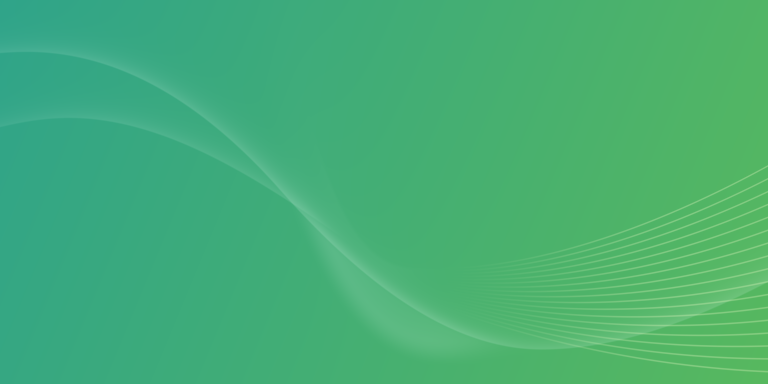
A WebGL 1 fragment shader for this background:

```glsl
precision highp float;
// Soft translucent ribbons and a fan of fine lines over a teal to green gradient.
// Ribbons follow cubic Hermite curves and fade by distance to one side;
// the fan interpolates between an upper and a lower boundary curve.
uniform vec2 u_resolution;

#define TEAL vec3(0.185, 0.642, 0.538)
#define GREEN vec3(0.342, 0.722, 0.370)
#define GLOW_TINT vec3(0.92, 1.0, 0.97)
#define LINE_TINT vec3(0.88, 0.96, 0.74)
#define WAVE_GLOW 0.17
#define BRANCH_GLOW 0.13
#define VEIL_GLOW 0.19
#define LINE_ALPHA 0.34
#define LINE_WIDTH 0.0014
#define LINE_COUNT 17

// Cubic through knots (x, height, slope); returns height and slope.
vec2 hermite(float x, vec3 a, vec3 b) {
  float w = b.x - a.x;
  float t = (x - a.x) / w;
  float rise = t * t * (3.0 - 2.0 * t);
  float height = mix(a.y, b.y, rise)
    + w * t * (1.0 - t) * ((1.0 - t) * a.z - t * b.z);
  float slope = 6.0 * t * (1.0 - t) * (b.y - a.y) / w
    + (1.0 - t) * (1.0 - 3.0 * t) * a.z + t * (3.0 * t - 2.0) * b.z;
  return vec2(height, slope);
}

// Main wave crossing the whole canvas.
vec2 waveCurve(float x) {
  vec3 crest = vec3(0.07, 0.865, 0.0);
  vec3 middle = vec3(0.73, 0.505, -1.13);
  vec3 trough = vec3(1.41, 0.09, 0.0);
  if (x < crest.x) return hermite(x, vec3(0.0, 0.862, 0.08), crest);
  if (x < middle.x) return hermite(x, crest, middle);
  if (x < trough.x) return hermite(x, middle, trough);
  return hermite(x, trough, vec3(2.0, 0.266, 0.52));
}

// Lower branch that joins the wave from the left.
vec2 branchCurve(float x) {
  vec3 crest = vec3(0.18, 0.693, 0.0);
  if (x < crest.x) return hermite(x, vec3(0.0, 0.669, 0.24), crest);
  return hermite(x, crest, vec3(0.93, 0.353, -0.72));
}

// Outer edge of the wide veil under the wave.
vec2 veilCurve(float x) {
  vec3 bend = vec3(0.85, 0.28, -1.75);
  vec3 trough = vec3(1.17, 0.057, 0.0);
  if (x < bend.x) return hermite(x, vec3(0.68, 0.69, -3.2), bend);
  if (x < trough.x) return hermite(x, bend, trough);
  return hermite(x, trough, vec3(1.45, 0.09, 0.06));
}

// Approximate signed distance, positive above the curve.
float heightAbove(vec2 p, vec2 curve) {
  return (p.y - curve.x) / sqrt(1.0 + curve.y * curve.y);
}

// Crisp lower edge with a glow fading upward.
float upwardGlow(float d, float reach, float edge) {
  return smoothstep(-edge, edge, d) * exp(-max(d, 0.0) / reach);
}

// Evenly spread lines that open towards the right.
float fanLines(vec2 p, float pixel) {
  float s = (p.x - 1.172) / 0.828;
  float top = 0.302 + 0.266 * pow(max(s, 0.0), 1.7);
  float bottom = 0.193 - 0.286 * s + 0.125 * s * s;
  float lines = 0.0;
  for (int i = 0; i < LINE_COUNT; i++) {
    float y = mix(top, bottom, float(i) / float(LINE_COUNT - 1));
    lines = max(lines, 1.0 - smoothstep(0.0, LINE_WIDTH + pixel, abs(p.y - y)));
  }
  return lines * smoothstep(-0.04, 0.75, s);
}

void main() {
  vec2 p = gl_FragCoord.xy / u_resolution * vec2(2.0, 1.0);
  float pixel = 1.0 / u_resolution.y;

  // Diagonal background gradient
  float ramp = (p.x * 0.92 + (1.0 - p.y) * 0.38) / 2.22;
  vec3 color = mix(TEAL, GREEN, ramp);

  // Wide veil, thinner where it rises past the wave
  float wave = heightAbove(p, waveCurve(p.x));
  float veil = heightAbove(p, veilCurve(p.x));
  float veilSpan = smoothstep(0.66, 0.84, p.x) * (1.0 - smoothstep(1.1, 1.45, p.x));
  float veilAlpha = smoothstep(-0.012, 0.06, veil) * exp(-max(veil, 0.0) / 0.16);
  veilAlpha *= veilSpan * mix(1.0, 0.15, smoothstep(-0.012, 0.035, wave));
  color = mix(color, GLOW_TINT, VEIL_GLOW * veilAlpha);

  // Faint sheet sweeping down to the start of the fan
  float sheet = heightAbove(p, hermite(p.x, vec3(0.79, 0.75, -4.0), vec3(1.17, 0.302, 0.0)));
  float sheetSpan = smoothstep(0.79, 0.88, p.x) * (1.0 - smoothstep(1.0, 1.17, p.x));
  color = mix(color, GLOW_TINT, 0.025 * sheetSpan * upwardGlow(-sheet, 0.06, 0.006));

  // Branch and main wave
  float branch = heightAbove(p, branchCurve(p.x));
  float branchSpan = mix(0.7, 1.0, smoothstep(0.0, 0.4, p.x)) * (1.0 - smoothstep(0.72, 0.93, p.x));
  color = mix(color, GLOW_TINT, BRANCH_GLOW * branchSpan * upwardGlow(branch, 0.028, pixel));
  float reach = mix(0.026, 0.045, smoothstep(1.3, 2.0, p.x));
  float waveSpan = mix(0.7, 1.0, smoothstep(0.0, 0.4, p.x));
  color = mix(color, GLOW_TINT, WAVE_GLOW * waveSpan * upwardGlow(wave, reach, pixel));

  // Fine line fan
  color = mix(color, LINE_TINT, LINE_ALPHA * fanLines(p, pixel));
  gl_FragColor = vec4(color, 1.0);
}
```
